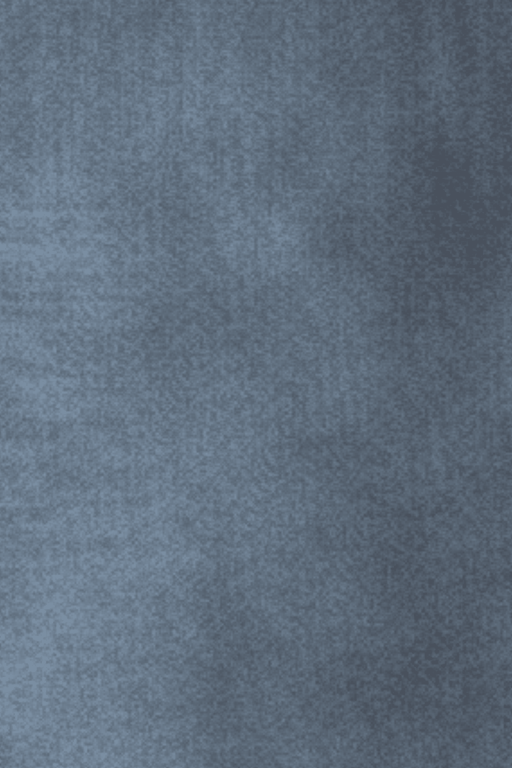
Write a Shadertoy shader that draws this texture.

```glsl
// Brushed slate-blue plaster: a light-to-dark sweep from left to right, mottled
// by cloudy value noise and soft shadows, with faint horizontal ripples on the
// left, vertical brush marks near the top and a fine grain over everything.

const vec3 DARK  = vec3(0.305, 0.345, 0.395);
const vec3 MID   = vec3(0.372, 0.430, 0.490);
const vec3 LIGHT = vec3(0.455, 0.528, 0.602);

const float LEFT_TONE     = 0.90;
const float RIGHT_TONE    = 0.21;
const float CLOUD_AMOUNT  = 0.75;
const float MOTTLE_AMOUNT = 0.55;
const float RIPPLE_AMOUNT = 0.34;
const float BRUSH_AMOUNT  = 0.22;
const float GRAIN_AMOUNT  = 0.52;
const float SHADOW_AMOUNT = 0.26;

// Feature counts across the canvas width
const float CLOUD_SCALE  = 2.6;
const float MOTTLE_SCALE = 9.0;
const float RIPPLE_SCALE = 62.0;
const float BRUSH_SCALE  = 48.0;
const float GRAIN_SCALE  = 150.0;

float hash(vec2 p) {
    return fract(sin(dot(p, vec2(127.1, 311.7))) * 43758.5453);
}

// Value noise centred on zero
float noise(vec2 p) {
    vec2 cell = floor(p);
    vec2 f = fract(p);
    f = f * f * (3.0 - 2.0 * f);
    float low  = mix(hash(cell), hash(cell + vec2(1.0, 0.0)), f.x);
    float high = mix(hash(cell + vec2(0.0, 1.0)), hash(cell + vec2(1.0, 1.0)), f.x);
    return mix(low, high, f.y) - 0.5;
}

float fbm(vec2 p) {
    float sum = 0.0;
    float weight = 0.5;
    for (int i = 0; i < 4; i++) {
        sum += weight * noise(p);
        p = mat2(1.6, 1.2, -1.2, 1.6) * p + 17.3;
        weight *= 0.5;
    }
    return sum;
}

float softSpot(vec2 p, vec2 centre, vec2 radius) {
    vec2 d = (p - centre) / radius;
    return exp(-dot(d, d));
}

// Large shading: sweep, shadows and clouds
float baseTone(vec2 p, float height) {
    float tone = mix(LEFT_TONE, RIGHT_TONE, smoothstep(-0.25, 1.1, p.x));
    float shadows = softSpot(p, vec2(0.80, 0.29 * height), vec2(0.22, 0.24))
                  + softSpot(p, vec2(0.90, 0.74 * height), vec2(0.20, 0.45))
                  + softSpot(p, vec2(0.12, 0.98 * height), vec2(0.28, 0.14));
    tone -= SHADOW_AMOUNT * shadows;
    tone += CLOUD_AMOUNT * fbm(p * CLOUD_SCALE + 4.7);
    tone += MOTTLE_AMOUNT * fbm(p * MOTTLE_SCALE * vec2(1.0, 0.75) + 31.0);
    return tone;
}

// Directional marks, each fading out across the canvas
float brushMarks(vec2 p, float height) {
    float bend = 1.2 * noise(p * 6.0 + 9.0);
    float ripple = noise(vec2(p.x * 5.0, p.y * RIPPLE_SCALE + bend));
    float rippleFade = 1.0 - smoothstep(0.05, 0.38, p.x);
    float patches = smoothstep(-0.25, 0.3, noise(p * vec2(2.0, 4.0) + 51.0));

    float brush = noise(vec2(p.x * BRUSH_SCALE + bend, p.y * 5.0) + 73.0);
    float brushFade = mix(0.3, 1.0, smoothstep(0.5, 0.95, p.y / height));
    return RIPPLE_AMOUNT * ripple * rippleFade * patches
         + BRUSH_AMOUNT * brush * brushFade;
}

float grain(vec2 p) {
    float coarse = noise(p * GRAIN_SCALE + 11.0);
    float fine = noise(p * GRAIN_SCALE * 1.9 + 87.0);
    return GRAIN_AMOUNT * (coarse + 0.6 * fine);
}

void mainImage(out vec4 fragColor, in vec2 fragCoord) {
    vec2 p = fragCoord / iResolution.x;
    float height = iResolution.y / iResolution.x;

    float tone = baseTone(p, height) + brushMarks(p, height) + grain(p);
    tone = clamp(tone, -0.15, 1.15);

    // Two-part ramp through the middle colour
    vec3 color = tone < 0.5 ? mix(DARK, MID, tone * 2.0)
                            : mix(MID, LIGHT, tone * 2.0 - 1.0);
    fragColor = vec4(color, 1.0);
}
```
